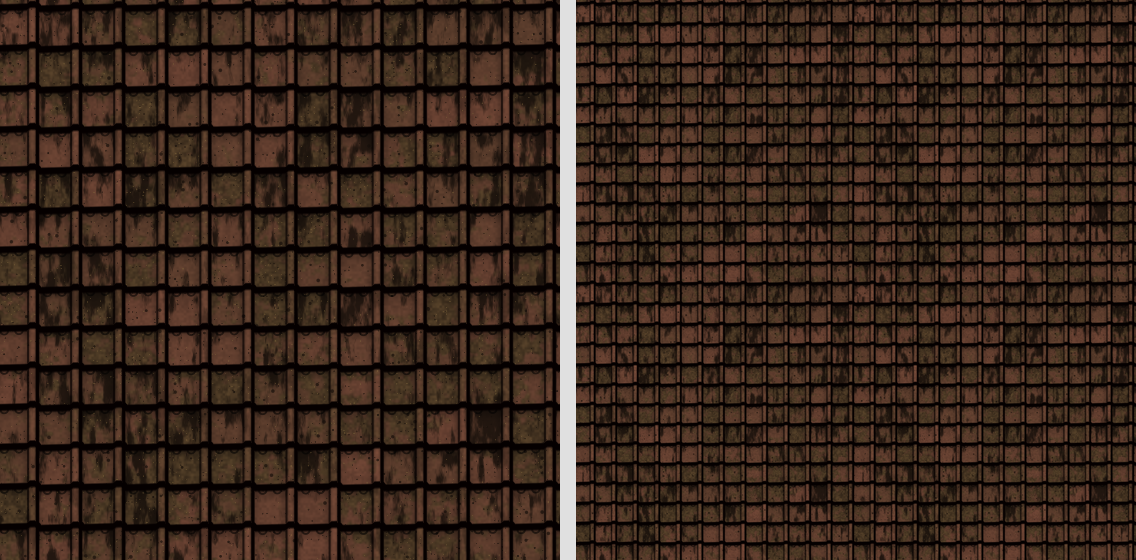
Left: one tile. Right: repeated 2 by 2.
Give the GLSL for this texture, as a Shadertoy shader.

```glsl
const vec2 TILES = vec2(13.0, 14.0);
const float TAU = 6.2831853;
const vec3 GAP = vec3(0.02, 0.0, 0.0);
const vec3 CLAY = vec3(0.41, 0.255, 0.195);
const vec3 CLAY_BROWN = vec3(0.35, 0.235, 0.17);
const vec3 MOSS = vec3(0.25, 0.195, 0.12);
const vec3 SOOT = vec3(0.09, 0.06, 0.04);
const vec3 LICHEN = vec3(0.52, 0.42, 0.24);

float hash(vec2 p, float seed) {
    vec3 q = fract(vec3(p.xyx + seed * 7.31) * vec3(0.1031, 0.1030, 0.0973));
    q += dot(q, q.yzx + 33.33);
    return fract((q.x + q.y) * q.z);
}

// Value noise on a lattice that wraps after "period" cells
float noise(vec2 uv, vec2 period, float seed) {
    vec2 p = uv * period;
    vec2 i = floor(p);
    vec2 f = fract(p);
    f = f * f * (3.0 - 2.0 * f);
    vec2 a = mod(i, period);
    vec2 b = mod(i + 1.0, period);
    return mix(mix(hash(a, seed), hash(vec2(b.x, a.y), seed), f.x),
               mix(hash(vec2(a.x, b.y), seed), hash(b, seed), f.x), f.y);
}

float fbm(vec2 uv, vec2 period, float seed) {
    float sum = 0.0;
    float gain = 0.5;
    for (int i = 0; i < 4; i++) {
        sum += gain * noise(uv, period, seed + float(i));
        period *= 2.0;
        gain *= 0.5;
    }
    return sum / 0.9375;
}

// Scattered round spots, each kept inside its own wrapping cell
float spots(vec2 uv, float count, float chance, float seed) {
    vec2 p = uv * count;
    vec2 id = mod(floor(p), count);
    vec2 centre = 0.35 + 0.3 * vec2(hash(id, seed), hash(id, seed + 1.0));
    float radius = mix(0.12, 0.3, hash(id, seed + 2.0));
    float dist = length(fract(p) - centre);
    return step(hash(id, seed + 3.0), chance) * (1.0 - smoothstep(radius * 0.5, radius + 0.05, dist));
}

float stroke(float dist, float halfWidth, float blur) {
    return 1.0 - smoothstep(halfWidth, halfWidth + blur, abs(dist));
}

// Height of the lower tile edge: a slight slope and a hump under the roll
float lowerEdge(float u) {
    float fade = 1.0 - smoothstep(0.94, 1.0, u);
    return fade * (0.03 * u + 0.06 * smoothstep(0.74, 0.84, u));
}

vec3 weatheredClay(vec2 uv, vec2 id, vec2 cell, float roll) {
    float patches = fbm(uv, vec2(39.0, 42.0), 1.0);
    float grain = noise(uv, vec2(230.0), 8.0);
    float grit = noise(uv, vec2(120.0), 9.0);
    vec3 col = mix(CLAY, CLAY_BROWN, hash(id, 2.0));
    col *= 0.82 + 0.22 * patches + 0.14 * grain;

    // Moss covers some tiles almost fully and others barely
    float cover = hash(id, 3.0) * 0.7 + patches * 0.9 + (grit - 0.5) * 0.35;
    float moss = smoothstep(0.72, 1.08, cover) * mix(0.85, 0.5, roll);
    col = mix(col, MOSS * (0.65 + 0.4 * grain + 0.4 * grit), moss);

    // Soot runs down from the upper edge
    float streak = fbm(uv, vec2(78.0, 28.0), 15.0);
    float dirt = streak + 0.3 * hash(id, 4.0) + 0.12 * cell.y + 0.08 * cell.x;
    col = mix(col, SOOT, smoothstep(0.74, 1.05, dirt) * mix(0.85, 0.35, roll));

    // Pits and pale lichen
    col = mix(col, SOOT, 0.7 * spots(uv, 75.0, 0.07, 20.0));
    col = mix(col, SOOT, 0.5 * spots(uv, 150.0, 0.12, 25.0));
    float pale = spots(uv, 170.0, 0.03 + 0.12 * moss, 30.0);
    return mix(col, LICHEN, 0.4 * pale);
}

void mainImage(out vec4 fragColor, in vec2 fragCoord) {
    vec2 uv = fragCoord / iResolution.xy;

    // Tile grid: each cell is a flat pan with a roll on its right
    vec2 p = uv * TILES - vec2(0.87, 0.77);
    p.y -= 0.04 * sin(TAU * (uv.y + 0.1)) + lowerEdge(fract(p.x));
    vec2 id = mod(floor(p), TILES);
    p.y += 0.03 * (hash(vec2(id.x, 1.0), 5.0) - 0.5);
    id = mod(floor(p), TILES);
    vec2 cell = fract(p);

    // Relief shading
    float roll = smoothstep(0.77, 0.81, cell.x);
    float across = (cell.x - 0.885) / 0.105;
    float panLight = 0.86 + 0.14 * smoothstep(0.0, 0.22, cell.x);
    panLight *= 1.0 - 0.18 * smoothstep(0.58, 0.78, cell.x);
    panLight *= 1.0 - 0.25 * smoothstep(0.6, 0.95, cell.y);
    float light = mix(panLight, 1.08 - 0.5 * across * across, roll);
    vec3 col = weatheredClay(uv, id, cell, roll) * light;

    // Two small lugs below the upper edge
    vec2 lug = vec2(abs(cell.x - 0.4) - 0.17, cell.y - 0.93);
    col *= 1.0 - 0.55 * stroke(length(lug) - 0.085, 0.008, 0.03) * (1.0 - roll);

    // Dark seams, overlap shadow and the notch beside each roll
    float side = min(cell.x, 1.0 - cell.x);
    float gap = max(stroke(side, 0.018, 0.045), 0.65 * stroke(cell.x - 0.78, 0.008, 0.03));
    gap = max(gap, stroke(cell.y, 0.055, 0.055));
    gap = max(gap, smoothstep(0.87, 0.95, cell.y));
    gap = max(gap, 1.0 - smoothstep(0.17, 0.23, cell.x * 1.3 + cell.y));
    fragColor = vec4(mix(col, GAP, gap), 1.0);
}
```
